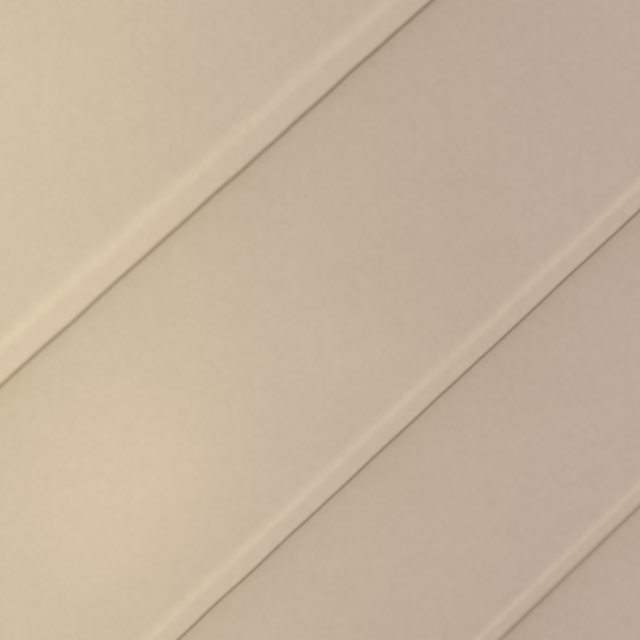
Give the GLSL for this texture, as a WebGL 2 fragment shader.

```glsl
#version 300 es
precision highp float;
// Beige overlapping planks in diagonal perspective, with rounded lips and thin shadow gaps.
uniform vec2 u_resolution;
out vec4 outColor;

float hash(vec2 p) {
  return fract(sin(dot(p, vec2(127.1, 311.7))) * 43758.5453);
}

float noise(vec2 p) {
  vec2 i = floor(p), f = fract(p);
  f = f * f * (3.0 - 2.0 * f);
  return mix(mix(hash(i), hash(i + vec2(1, 0)), f.x),
             mix(hash(i + vec2(0, 1)), hash(i + vec2(1, 1)), f.x), f.y);
}

float bump(float x, float width) {
  return exp(-x * x / (width * width));
}

// Plank count from the upper left; whole numbers fall on the gaps.
float plankCoord(vec2 uv) {
  float intercept = (uv.y - 0.915 * uv.x) / (1.0 - 0.055 * uv.x);
  float t = 0.398 - intercept;
  return t / (0.766 - 0.17 * t);
}

// Warm light from the left fading to a cooler right side.
vec3 wallLight(vec2 uv) {
  float fade = smoothstep(-0.1, 0.95, uv.x + 0.22 * abs(uv.y - 0.45));
  vec3 color = mix(vec3(0.835, 0.765, 0.652), vec3(0.733, 0.668, 0.600), fade);
  float glow = exp(-dot(uv - vec2(0.22, 0.24), uv - vec2(0.22, 0.24)) / 0.025);
  return color + glow * vec3(0.030, 0.020, 0.018);
}

void main() {
  vec2 uv = gl_FragCoord.xy / u_resolution;
  float wobble = (noise(uv * 18.0) - 0.5) * 0.004;
  float n = plankCoord(uv) + wobble;
  float index = floor(n + 0.5);
  float d = n - index;
  vec3 color = wallLight(uv);

  // Soft shade below each gap
  float below = smoothstep(-0.004, 0.006, d);
  color -= below * exp(-max(d, 0.0) * 7.0) * vec3(0.026, 0.028, 0.030);

  // Lip: bright crest with a soft upper side, then a faintly pink bevel
  float crest = d + 0.076;
  float glint = bump(crest, crest < 0.0 ? 0.024 : 0.013);
  float bevel = smoothstep(-0.076, -0.060, d) * (1.0 - below);
  color += glint * vec3(0.042, 0.042, 0.034) * (0.85 + 0.3 * noise(uv * 9.0));
  color += bevel * vec3(0.016, 0.010, 0.010);

  // Gap line, blurrier and paler on the last plank
  float last = step(1.5, index);
  float gap = bump(d - 0.001, mix(0.0065, 0.013, last));
  color -= gap * mix(0.140, 0.085, last) * vec3(1.0, 1.02, 1.04);
  color -= below * bump(d, 0.03) * 0.022;

  // Fine grain and faint blotches
  float grain = noise(uv * 150.0) + 0.6 * noise(uv * 70.0) - 0.8;
  color += grain * 0.013 + (noise(uv * 7.0 + 4.0) - 0.5) * 0.010;

  outColor = vec4(color, 1.0);
}
```
